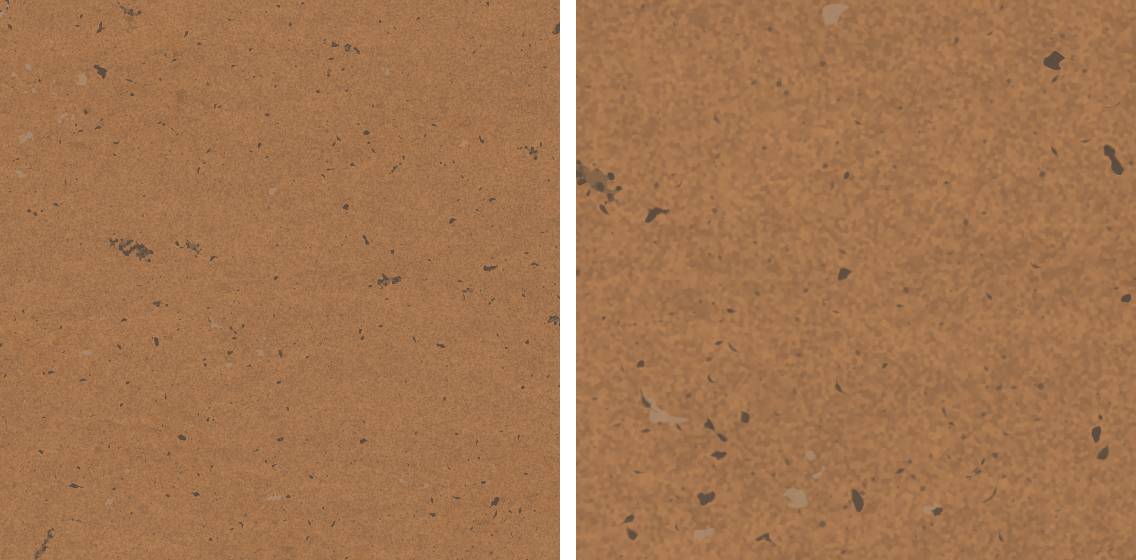
Left: the whole. Right: its middle third, enlarged.
This texture is drawn by a three.js fragment shader. Its source:

```glsl
varying vec2 vUv;

const vec3 CLAY_DARK  = vec3(0.556, 0.398, 0.276);
const vec3 CLAY_LIGHT = vec3(0.716, 0.508, 0.334);
const vec3 RUST       = vec3(0.650, 0.430, 0.255);
const vec3 RIM        = vec3(0.720, 0.510, 0.330);
const vec3 PIT_DEEP   = vec3(0.310, 0.270, 0.240);
const vec3 PIT_FILL   = vec3(0.490, 0.385, 0.285);
const vec3 CHALK      = vec3(0.670, 0.550, 0.445);
const float EDGE = 0.0010;

vec2 hash2(vec2 p) {
  vec3 h = fract(p.xyx * vec3(0.1031, 0.1030, 0.0973));
  h += dot(h, h.yzx + 33.33);
  return fract((h.xx + h.yz) * h.zy);
}

// Smooth cellular noise: random cell values blended by distance
float cellNoise(vec2 p) {
  vec2 cell = floor(p);
  float sum = 0.0;
  float total = 0.0;
  for (int y = -1; y <= 1; y++) {
    for (int x = -1; x <= 1; x++) {
      vec2 id = cell + vec2(float(x), float(y));
      vec2 toPoint = id + hash2(id + 7.0) - p;
      float weight = exp(-6.0 * dot(toPoint, toPoint));
      sum += weight * hash2(id + 61.0).x;
      total += weight;
    }
  }
  return sum / total;
}

// Distance to scattered, bent, pointed chips with a ragged outline
float flakes(vec2 uv, float cells, float density, float size, float aspect,
             float tilt, float ragged, float seed) {
  vec2 p = uv * cells;
  vec2 cell = floor(p);
  float nearest = 1.0;
  for (int y = -1; y <= 1; y++) {
    for (int x = -1; x <= 1; x++) {
      vec2 id = cell + vec2(float(x), float(y));
      vec2 pick = hash2(id + seed);
      vec2 shape = hash2(id + seed + 19.0);
      if (pick.x > density) continue;
      vec2 q = (p - id - hash2(id + seed + 43.0)) / cells;
      float angle = (pick.y - 0.5) * tilt;
      float c = cos(angle);
      float s = sin(angle);
      float longR = size * mix(0.4, 1.5, shape.x * shape.x);
      float shortR = longR * aspect * mix(0.6, 1.5, shape.y);
      q = vec2(c * q.x + s * q.y, c * q.y - s * q.x);
      q.y += (shape.y - 0.5) * 0.6 * q.x * q.x / longR;
      q = abs(q / vec2(longR, shortR));
      float d = (mix(length(q), q.x + q.y, 0.6) - 1.0 + ragged) * shortR;
      nearest = min(nearest, d);
    }
  }
  return nearest;
}

float cover(float d) {
  return 1.0 - smoothstep(-EDGE, EDGE, d);
}

// Dark hollow with a thin bright lip
vec3 carve(vec3 ground, vec3 hollow, float d, float depth) {
  vec3 lipped = mix(ground, RIM, 0.45 * exp(-max(d, 0.0) / 0.0014));
  return mix(lipped, hollow, depth * cover(d));
}

// Warped horizontal bands, mottling and fine grain
vec3 clay(vec2 uv, float grain) {
  float sway = 0.012 * sin(uv.x * 9.0 + 2.0 * sin(uv.y * 7.0));
  vec2 p = uv + vec2(0.0, sway);
  float bands = cellNoise(p * vec2(3.0, 13.0)) - 0.5;
  float streaks = cellNoise(p * vec2(11.0, 48.0) + 31.0) - 0.5;
  float mottle = cellNoise(uv * vec2(70.0, 110.0) + 90.0) - 0.5;
  float tone = 0.53 + 0.07 * bands + 0.13 * streaks + 0.2 * mottle + 0.7 * grain;
  return mix(CLAY_DARK, CLAY_LIGHT, tone);
}

void main() {
  vec2 uv = vUv;
  float grain = cellNoise(uv * 390.0) - 0.5;
  float coarse = cellNoise(uv * 85.0 + 12.0) - 0.5;
  float fine = cellNoise(uv * 190.0 + 55.0) - 0.5;
  float patches = cellNoise(uv * vec2(5.0, 7.0) + 140.0);
  float corner = exp(-45.0 * dot(uv - vec2(0.07, 0.84), uv - vec2(0.07, 0.84)));
  float ragged = 2.2 * coarse + 1.9 * fine;

  vec3 color = clay(uv, grain);

  // Rusty stains and thin crackled contours in worn patches
  float worn = max(smoothstep(0.5, 0.8, patches), corner);
  color = mix(color, RUST, 0.25 * worn * smoothstep(-0.1, 0.3, coarse));
  float crackle = abs(cellNoise(uv * vec2(55.0, 80.0) + 200.0) - 0.5);
  color *= 1.0 - 0.1 * worn * (1.0 - smoothstep(0.0, 0.04, crackle));

  // Pale chalk flecks, gathered in the upper left
  float chalk = flakes(uv, 40.0, 0.02 + 0.6 * smoothstep(0.5, 0.95, corner),
                       0.0080, 0.5, 2.0, ragged, 300.0);
  color = mix(color, CHALK, 0.75 * cover(chalk));

  // Large, partly filled cavities
  float cavity = flakes(uv, 8.0, 0.30, 0.022, 0.30, 2.0, ragged, 11.0);
  vec3 filling = mix(PIT_DEEP, PIT_FILL, smoothstep(-0.35, 0.05, fine + 0.7 * grain));
  color = carve(color, filling, cavity, 0.85);

  // Medium pits, small pits and specks
  float pits = flakes(uv, 21.0, 0.07 + 0.24 * patches, 0.0080, 0.33, 2.8, ragged, 71.0);
  float chips = flakes(uv, 50.0, 0.06 + 0.26 * patches, 0.0036, 0.42, 3.1, 1.9 * fine, 127.0);
  float specks = flakes(uv, 105.0, 0.17, 0.0016, 0.65, 3.1, 0.0, 173.0);
  color = carve(color, PIT_DEEP, pits, 0.85);
  color = carve(color, PIT_DEEP, chips, 0.8);
  color = mix(color, PIT_DEEP, 0.5 * cover(specks));

  // Hairline scratches
  float scratch = flakes(uv, 6.0, 0.2, 0.03, 0.03, 2.6, 0.8 * coarse, 211.0);
  color = mix(color, PIT_FILL, 0.6 * cover(scratch));

  gl_FragColor = vec4(color, 1.0);
}
```
